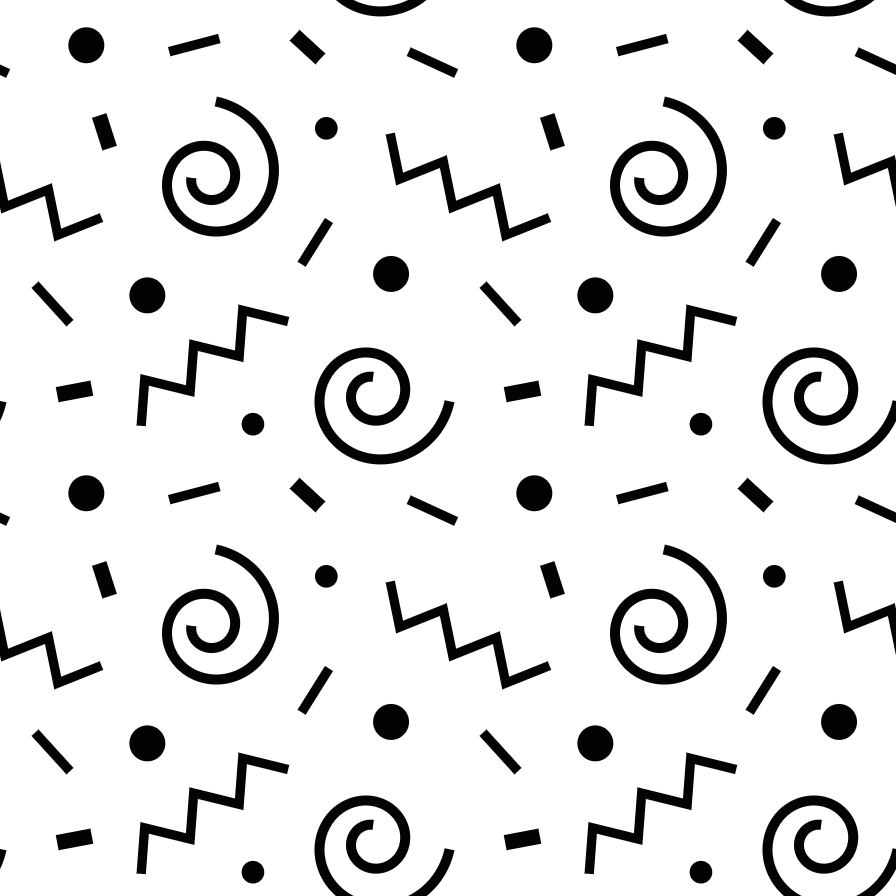
Write a three.js fragment shader that draws this pattern.

```glsl
// Seamless black-on-white confetti of spirals, zigzags, dashes and dots.
varying vec2 vUv;

const float REPEATS = 2.0;      // tiles across and down
const float TILE = 384.0;       // design units along one tile
const float TAU = 6.2831853;
const vec3 PAPER = vec3(1.0);
const vec3 INK = vec3(0.01);

// Offset from the nearest wrapped copy of an anchor.
vec2 wrapOffset(vec2 p, vec2 anchor) {
  return mod(p - anchor + 0.5 * TILE, TILE) - 0.5 * TILE;
}

float dot2D(vec2 p, vec2 center, float radius) {
  return length(wrapOffset(p, center)) - radius;
}

// Square-ended bar from a to b.
float dash(vec2 p, vec2 a, vec2 b, float halfWidth) {
  vec2 q = wrapOffset(p, 0.5 * (a + b));
  vec2 along = normalize(b - a);
  vec2 across = vec2(-along.y, along.x);
  return max(abs(dot(q, along)) - 0.5 * length(b - a),
             abs(dot(q, across)) - halfWidth);
}

// Three steps of legA then legB, with mitred corners and square ends.
float zigzag(vec2 p, vec2 start, vec2 legA, vec2 legB, float halfWidth) {
  vec2 q = wrapOffset(p, start);
  float area = legA.x * legB.y - legA.y * legB.x;
  // Skewed coordinates along the legs, and the true width of each unit.
  vec2 skew = vec2(q.x * legB.y - q.y * legB.x,
                   legA.x * q.y - legA.y * q.x) / area;
  vec2 unit = abs(area) / vec2(length(legB), length(legA));
  float d = TILE;
  for (int i = 0; i < 3; i++) {
    vec2 s = skew - float(i);
    vec2 span = (abs(s - 0.5) - 0.5) * unit;
    d = min(d, max(abs(s.y) * unit.y, span.x));
    d = min(d, max(abs(s.x - 1.0) * unit.x, span.y));
  }
  float startCut = -dot(q, normalize(legA));
  float endCut = dot(q - 3.0 * (legA + legB), normalize(legB));
  return max(d - halfWidth, max(startCut, endCut));
}

// Spiral whose spacing widens outward; rotation is in turns.
float spiral(vec2 p, vec2 center, float rotation, float halfWidth) {
  const float FIRST = -0.26;
  const float LAST = 1.486;
  vec2 q = wrapOffset(p, center);
  float angle = fract(atan(q.y, q.x) / TAU - 0.5 - rotation);
  float d = TILE;
  for (int i = -1; i <= 1; i++) {
    float turn = angle + float(i);
    float radius = 17.9 + turn * (14.1 + 12.6 * turn);
    float slope = (14.1 + 25.2 * turn) / (TAU * radius);
    float offset = length(q) - radius;
    // Turn of the closest curve point, so the ends are cut square.
    float foot = turn + offset * slope / (TAU * radius);
    float cut = max(FIRST - foot, foot - LAST) * TAU * radius;
    float stroke = abs(offset) / sqrt(1.0 + slope * slope) - halfWidth;
    d = min(d, max(stroke, cut));
  }
  return d;
}

float dots(vec2 p) {
  float large = min(dot2D(p, vec2(74.0, 345.2), 15.4),
                min(dot2D(p, vec2(126.3, 130.8), 15.4),
                    dot2D(p, vec2(335.2, 149.2), 15.4)));
  float small = min(dot2D(p, vec2(279.7, 274.0), 9.7),
                    dot2D(p, vec2(216.8, 20.4), 9.7));
  return min(large, small);
}

float dashes(vec2 p) {
  float thin = min(
    min(dash(p, vec2(145.0, 339.7), vec2(188.0, 351.0), 4.1),
        dash(p, vec2(350.3, 339.7), vec2(391.0, 321.0), 4.1)),
    min(dash(p, vec2(282.0, 195.0), vec2(258.5, 157.5), 4.1),
        dash(p, vec2(30.0, 140.0), vec2(60.0, 107.0), 4.1)));
  float thick = min(dash(p, vec2(252.5, 353.8), vec2(274.6, 333.5), 6.3),
                min(dash(p, vec2(85.0, 285.0), vec2(94.0, 257.0), 6.5),
                    dash(p, vec2(49.0, 45.7), vec2(78.7, 51.3), 6.6)));
  return min(thin, thick);
}

float zigzags(vec2 p) {
  return min(
    zigzag(p, vec2(334.5, 269.5), vec2(8.0, -39.0), vec2(37.5, 15.0), 4.0),
    zigzag(p, vec2(121.0, 19.0), vec2(3.0, 39.4), vec2(39.0, -9.6), 4.0));
}

float spirals(vec2 p) {
  return min(spiral(p, vec2(318.9, 45.9), 0.0, 4.3),
             spiral(p, vec2(179.1, 230.6), 0.25, 4.3));
}

void main() {
  vec2 p = vUv * REPEATS * TILE;
  float d = min(min(dots(p), dashes(p)), min(zigzags(p), spirals(p)));
  // Edge softness follows the size of one sample on the canvas.
  float softness = max(fwidth(p.x), fwidth(p.y));
  float ink = clamp(0.5 - d / softness, 0.0, 1.0);
  gl_FragColor = vec4(mix(PAPER, INK, ink), 1.0);
}
```
